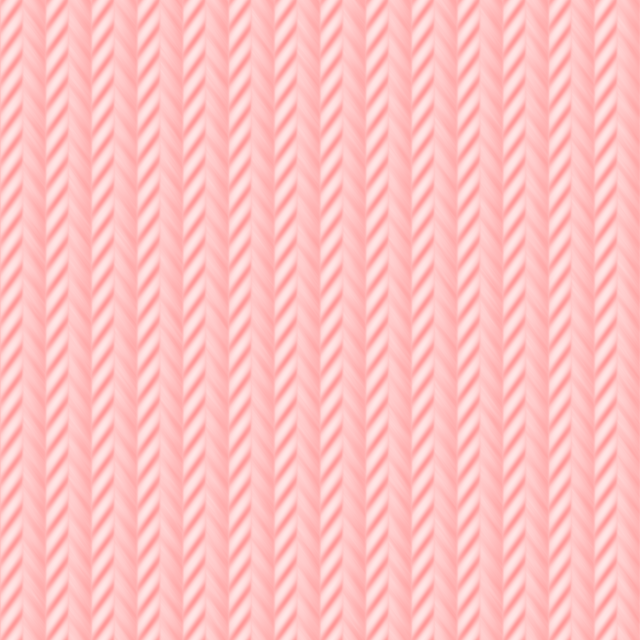
Reproduce this pattern procedurally as a Shadertoy shader.

```glsl
const float COLUMNS = 14.0;
const float ROWS = 24.0;
const float RISE = 1.15;
const float TAU = 6.2831853;

float hash(vec2 p) {
    vec3 q = fract(vec3(p.xyx) * 0.1031);
    q += dot(q, q.yzx + 33.33);
    return fract((q.x + q.y) * q.z);
}

float valueNoise(vec2 p) {
    vec2 cell = floor(p);
    vec2 f = fract(p);
    f = f * f * (3.0 - 2.0 * f);
    float low = mix(hash(cell), hash(cell + vec2(1.0, 0.0)), f.x);
    float high = mix(hash(cell + vec2(0.0, 1.0)), hash(cell + vec2(1.0)), f.x);
    return mix(low, high, f.y);
}

// Position across one strand: 0 at its left side, 1 at its right side
float acrossStrand(float u) {
    return (fract(u) - 0.25) * 2.0;
}

// Slanted stitch coordinate, shifted slightly in each column
float stitchPhase(float across, float row, float rise, float column) {
    float jitter = (hash(vec2(column, 3.0)) - 0.5) * 0.06;
    return row - rise * across + jitter + 0.6;
}

// Broad light yarn with narrow dark gaps, fading at the sides of the strand
float yarnRelief(float phase, float across) {
    float angle = TAU * phase;
    float body = sqrt(max(sin(0.5 * TAU * clamp(across, 0.0, 1.0)), 0.0));
    return cos(angle - 0.4 * sin(angle)) * mix(0.25, 1.0, body);
}

// Fine fibres running along the yarn
float fibres(float across, float phase, float column) {
    vec2 p = vec2(across * 1.8 + column * 7.0, phase * 7.0);
    return valueNoise(p + 40.0) + 0.5 * valueNoise(p * 2.0 + 90.0) - 0.75;
}

float litStrand(float u, float row) {
    float across = acrossStrand(u);
    float column = floor(u);
    float phase = stitchPhase(across, row, RISE, column);
    float tone = 0.745 - 0.03 * (across - 0.5);
    tone += 0.15 * yarnRelief(phase, across);
    return tone + 0.012 * fibres(across, phase, column);
}

float shadedStrand(float u, float row) {
    float across = acrossStrand(u);
    float column = floor(u);
    float phase = stitchPhase(across, row, -RISE, column);
    float tone = mix(0.795, 0.685, smoothstep(0.0, 1.0, across));
    tone += 0.032 * yarnRelief(phase, across);
    return tone + 0.03 * fibres(across, phase, column);
}

void mainImage(out vec4 fragColor, in vec2 fragCoord) {
    vec2 uv = fragCoord / iResolution.xy;
    float u = uv.x * COLUMNS;
    float row = uv.y * ROWS;

    // Soft joins between the two strands of each column
    float fromShaded = abs(fract(u - 0.25) - 0.5);
    float shaded = 1.0 - smoothstep(0.21, 0.29, fromShaded);
    float tone = mix(litStrand(u + 0.25, row), shadedStrand(u - 0.25, row), shaded);

    fragColor = vec4(1.0, vec2(clamp(tone, 0.57, 0.9)), 1.0);
}
```
